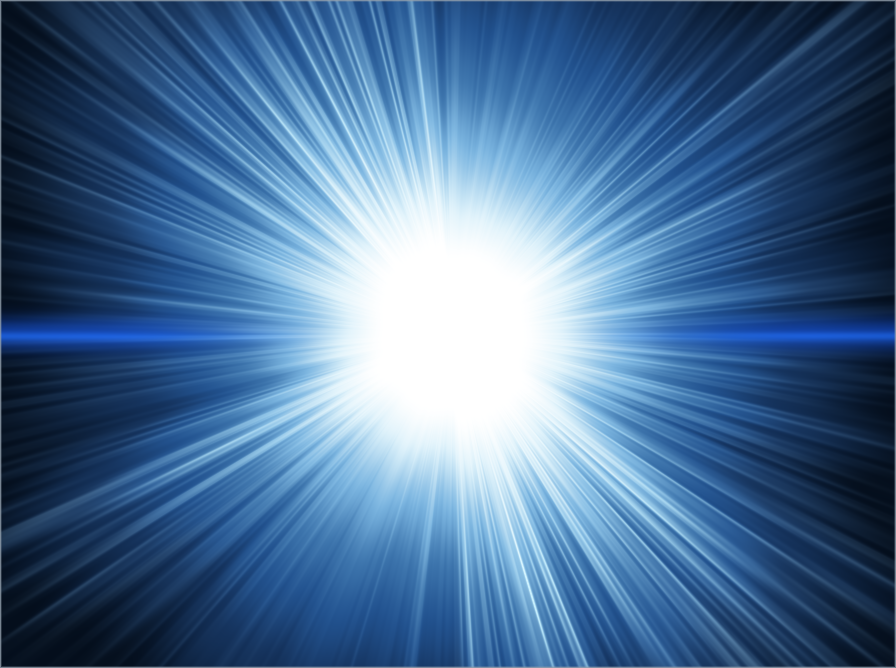
A Shadertoy shader for this background:

```glsl
// A white starburst with fine rays on deep blue, crossed by a level blue flare.
// Polar noise makes the rays, soft angular sectors set how far they reach,
// and a radial ramp runs from the white core to the dark corners.

const float TAU = 6.2831853;

float hash(vec2 p) {
    return fract(sin(dot(p, vec2(127.1, 311.7))) * 43758.5453);
}

// Noise over turns (0 to 1) that closes on itself, drifting slowly with radius
float rayNoise(float turn, float radius, float count, float seed) {
    float x = turn * count;
    float y = radius * 2.5 + seed * 17.0;
    vec2 cell = vec2(floor(x), floor(y));
    float next = mod(cell.x + 1.0, count);
    float u = smoothstep(0.0, 1.0, fract(x));
    float v = smoothstep(0.0, 1.0, fract(y));
    float near = mix(hash(cell), hash(vec2(next, cell.y)), u);
    float far = mix(hash(vec2(cell.x, cell.y + 1.0)), hash(vec2(next, cell.y + 1.0)), u);
    return mix(near, far, v);
}

// Signed difference of two angles in degrees
float angleFrom(float angle, float centre) {
    return mod(angle - centre + 180.0, 360.0) - 180.0;
}

float beam(float angle, float centre, float width) {
    float d = angleFrom(angle, centre) / width;
    return exp(-d * d);
}

// Sector with a crisp first edge and a soft last edge
float fan(float angle, float start, float span, float softness) {
    float d = angleFrom(angle, start);
    return smoothstep(-1.5, 2.5, d) * (1.0 - smoothstep(span - softness, span + softness, d));
}

vec3 glowRamp(float q) {
    vec3 white = vec3(1.0);
    vec3 pale = vec3(0.85, 0.94, 0.98);
    vec3 sky = vec3(0.48, 0.71, 0.88);
    vec3 steel = vec3(0.24, 0.46, 0.68);
    vec3 royal = vec3(0.13, 0.32, 0.56);
    vec3 navy = vec3(0.08, 0.20, 0.37);
    vec3 ink = vec3(0.015, 0.055, 0.11);
    vec3 color = mix(white, pale, smoothstep(0.11, 0.21, q));
    color = mix(color, sky, smoothstep(0.17, 0.29, q));
    color = mix(color, steel, smoothstep(0.26, 0.38, q));
    color = mix(color, royal, smoothstep(0.35, 0.47, q));
    color = mix(color, navy, smoothstep(0.44, 0.57, q));
    return mix(color, ink, smoothstep(0.52, 0.78, q));
}

void mainImage(out vec4 fragColor, in vec2 fragCoord) {
    vec2 size = iResolution.xy / iResolution.y;
    vec2 uv = fragCoord / iResolution.y;
    vec2 p = uv - size * vec2(0.505, 0.5);
    float radius = length(p);
    float angle = degrees(atan(p.y, p.x + 1e-6));
    float turn = fract(radians(angle) / TAU);

    // Bright sectors: two broad fans and two narrow diagonal beams
    float upperLeft = fan(angle, 94.5, 55.0, 20.0);
    float lowerRight = fan(angle, -88.0, 60.0, 9.0);
    float upperRight = beam(angle, 35.0, 9.0);
    float lowerLeft = beam(angle, -152.0, 9.0);
    float sector = clamp(upperLeft + lowerRight + 0.8 * (upperRight + lowerLeft), 0.0, 1.0);
    float calm = beam(angle, 72.0, 22.0) + beam(angle, -114.0, 22.0);

    // Broad, medium and fine streaks
    float broad = rayNoise(turn, radius, 70.0, 1.0);
    float medium = rayNoise(turn, radius, 230.0, 2.0);
    float fine = rayNoise(turn, radius, 620.0, 3.0);
    float streak = 0.4 * broad + 0.35 * medium + 0.25 * fine - 0.5;
    float contrast = (1.0 - 0.65 * clamp(calm, 0.0, 1.0)) * smoothstep(0.08, 0.3, radius);

    // Radial glow, stretched along the bright sectors
    float reach = 0.91 + 0.22 * sector + 0.10 * calm;
    vec3 color = glowRamp(radius / reach - 0.2 * streak * contrast);

    // Thin luminous lines
    float line = pow(fine, 3.0) * (0.35 + 0.65 * medium) + 0.5 * pow(medium, 4.0) * broad;
    float fade = 1.0 - smoothstep(0.35, 0.95, radius);
    float strength = contrast * fade * (0.28 + 0.72 * sector);
    color += (1.0 - color) * vec3(0.62, 0.82, 0.95) * clamp(line * strength, 0.0, 1.0);

    // Level flare, strongest toward the sides
    float flareY = p.y / 0.024;
    float flare = exp(-flareY * flareY) * smoothstep(0.15, 0.55, abs(p.x));
    color = mix(color, vec3(0.07, 0.27, 0.72), 0.8 * flare);
    float threadY = (p.y + 0.004) / 0.007;
    color += vec3(0.04, 0.12, 0.22) * exp(-threadY * threadY) * flare;

    // Hairline frame
    vec2 inset = min(uv, size - uv);
    float frame = 1.0 - smoothstep(0.001, 0.003, min(inset.x, inset.y));
    color = mix(color, vec3(0.58, 0.63, 0.68), 0.8 * frame);

    fragColor = vec4(clamp(color, 0.0, 1.0), 1.0);
}
```
